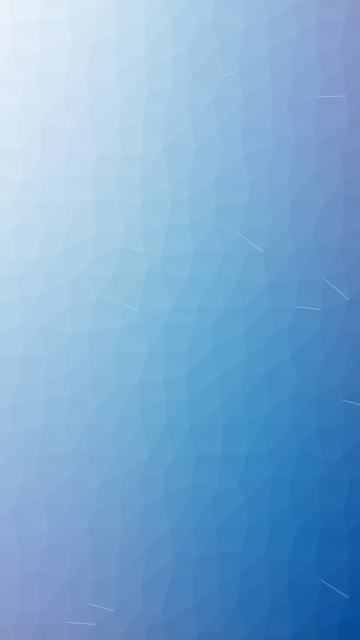
A Shadertoy shader for this background:

```glsl
// Low-poly mesh of flat triangles shaded from pale blue to deep blue along both axes.

const float COLUMNS = 14.3;              // mesh cells across the width
const vec2  GRID_SHIFT = vec2(0.65, 0.4);
const vec2  JITTER = vec2(0.52, 0.62);   // vertex scatter, in cells
const vec2  RAMP_START = vec2(0.08, 0.05); // ramp position at left, top
const vec2  RAMP_END = vec2(0.89, 0.91);   // ramp position at right, bottom
const float GLINT_SHARE = 0.033;         // share of cells with a light edge
const float GLINT_WIDTH = 0.02;
const float GLINT_ALPHA = 0.35;
const vec3  GLINT_COLOR = vec3(0.80, 0.92, 1.0);

const vec3 BLUES[9] = vec3[9](
    vec3(0.969, 0.984, 1.000), vec3(0.871, 0.922, 0.969), vec3(0.776, 0.859, 0.937),
    vec3(0.620, 0.792, 0.882), vec3(0.420, 0.682, 0.839), vec3(0.259, 0.573, 0.776),
    vec3(0.129, 0.443, 0.710), vec3(0.031, 0.318, 0.612), vec3(0.031, 0.188, 0.420));

// Linear RGB to white-relative XYZ
const mat3 RGB_TO_XYZ = mat3(0.4339, 0.2126, 0.0178,
                             0.3762, 0.7152, 0.1095,
                             0.1899, 0.0722, 0.8727);

// Cube-root XYZ: blends here equal blends in Lab
vec3 toPerceptual(vec3 rgb) {
    return pow(RGB_TO_XYZ * pow(rgb, vec3(2.2)), vec3(1.0 / 3.0));
}

vec3 toRgb(vec3 q) {
    return pow(max(inverse(RGB_TO_XYZ) * (q * q * q), 0.0), vec3(1.0 / 2.2));
}

vec3 ramp(float t) {
    float s = clamp(t, 0.0, 1.0) * 8.0;
    int i = min(int(s), 7);
    return mix(toPerceptual(BLUES[i]), toPerceptual(BLUES[i + 1]), s - float(i));
}

vec3 fieldColor(vec2 uv) {
    vec2 t = mix(RAMP_START, RAMP_END, vec2(uv.x, 1.0 - uv.y));
    return toRgb(0.5 * (ramp(t.x) + ramp(t.y)));
}

vec2 hash2(vec2 p) {
    vec3 h = fract(p.xyx * vec3(0.1031, 0.1030, 0.0973));
    h += dot(h, h.yzx + 33.33);
    return fract((h.xx + h.yz) * h.zy);
}

vec2 vertex(vec2 id) {
    return id + GRID_SHIFT + (hash2(id + 57.0) - 0.5) * JITTER;
}

float cross2(vec2 a, vec2 b) { return a.x * b.y - a.y * b.x; }

// Signed distance to the line a-b, positive on its left
float edgeSide(vec2 p, vec2 a, vec2 b) {
    return cross2(b - a, p - a) / length(b - a);
}

float segmentDistance(vec2 p, vec2 a, vec2 b) {
    vec2 e = b - a;
    return length(p - a - e * clamp(dot(p - a, e) / dot(e, e), 0.0, 1.0));
}

// Adds one flat triangle, weighted by its pixel coverage
void addTriangle(inout vec4 sum, vec2 p, vec2 a, vec2 b, vec2 c, float pixel, vec2 extent) {
    float inside = min(edgeSide(p, a, b), min(edgeSide(p, b, c), edgeSide(p, c, a)));
    float cover = clamp(inside / pixel + 0.5, 0.0, 1.0);
    if (cover > 0.0) sum += cover * vec4(fieldColor((a + b + c) / 3.0 / extent), 1.0);
}

// True when the diagonal a-c meets the Delaunay rule: angles at b and d below a half turn
bool splitsAlongAC(vec2 a, vec2 b, vec2 c, vec2 d) {
    float sinB = cross2(c - b, a - b), cosB = dot(c - b, a - b);
    float sinD = cross2(a - d, c - d), cosD = dot(a - d, c - d);
    return sinB * cosD + cosB * sinD > 0.0;
}

void mainImage(out vec4 fragColor, in vec2 fragCoord) {
    float pixel = COLUMNS / iResolution.x;
    vec2 p = fragCoord * pixel;
    vec2 extent = iResolution.xy * pixel;
    vec2 home = floor(p - GRID_SHIFT);
    vec4 sum = vec4(0.0);
    float glint = 0.0;

    for (int y = -1; y <= 1; y++)
    for (int x = -1; x <= 1; x++) {
        vec2 id = home + vec2(x, y);
        vec2 a = vertex(id), b = vertex(id + vec2(1, 0));
        vec2 c = vertex(id + vec2(1, 1)), d = vertex(id + vec2(0, 1));
        bool alongAC = splitsAlongAC(a, b, c, d);

        // Two triangles per cell
        if (alongAC) {
            addTriangle(sum, p, a, b, c, pixel, extent);
            addTriangle(sum, p, a, c, d, pixel, extent);
        } else {
            addTriangle(sum, p, a, b, d, pixel, extent);
            addTriangle(sum, p, b, c, d, pixel, extent);
        }

        // Sparse light edges, along a diagonal or the cell base
        vec2 pick = hash2(id + 211.0);
        if (pick.x < GLINT_SHARE) {
            bool diagonal = pick.y < 0.4;
            vec2 from = diagonal && !alongAC ? d : a;
            vec2 to = diagonal && alongAC ? c : b;
            float dist = segmentDistance(p, from, to);
            glint = max(glint, clamp((GLINT_WIDTH - dist) / pixel + 0.5, 0.0, 1.0));
        }
    }

    vec3 color = sum.rgb / max(sum.a, 1e-4);
    fragColor = vec4(mix(color, GLINT_COLOR, GLINT_ALPHA * glint), 1.0);
}
```
